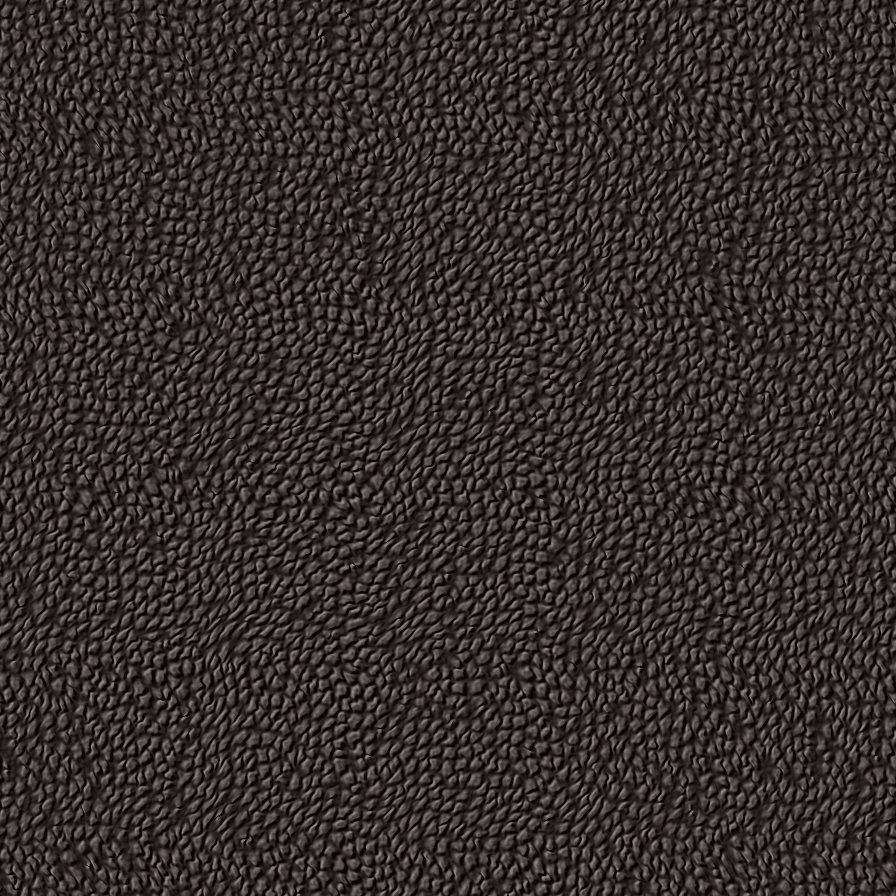
Write a WebGL 2 fragment shader that draws this texture.

```glsl
#version 300 es
precision highp float;
// Dark brown pebbled leather: stretched cellular grains with sunken creases, lit from the upper left.

#define GRAINS 67.0        // grains across the canvas
#define JITTER 0.78        // irregularity of grain centres
#define STRETCH 1.6        // mean length to width ratio of a grain
#define CREASE 0.58        // softness of the crease walls
#define PORE_SCALE 2.3     // fine wrinkles per grain
#define PORE_DEPTH 0.52    // height of the fine wrinkles
#define LIGHT_STEP 0.18    // reach of the relief shading, in grains
#define RELIEF 0.62        // strength of the relief shading
#define BODY 0.36          // brightness of grain tops over creases
#define AMBIENT 0.19       // brightness inside creases
#define SHADOW vec3(0.07, 0.04, 0.035)
#define HIGHLIGHT vec3(0.49, 0.45, 0.44)

uniform vec2 u_resolution;
out vec4 fragColor;

vec2 hash2(vec2 cell) {
    vec3 q = fract(cell.xyx * vec3(0.1031, 0.1030, 0.0973));
    q += dot(q, q.yzx + 33.33);
    return fract((q.xx + q.yz) * q.zy);
}

// Metric that shortens distances along the drifting grain direction
mat2 grainMetric(vec2 uv) {
    float angle = 1.3 + 0.35 * cos(6.5 * uv.x + 0.6 * sin(5.0 * uv.y))
                + 0.25 * cos(6.5 * (uv.y - 0.88))
                + 0.10 * sin(17.0 * uv.x + 11.0 * uv.y);
    float ratio = STRETCH + 0.2 * sin(9.0 * uv.x - 7.0 * uv.y + 1.0);
    float c = cos(angle), s = sin(angle), k = sqrt(ratio);
    return mat2(c / k, -s * k, s / k, c * k);
}

// Cellular noise: nearest and second nearest distance
vec2 cellular(vec2 p, mat2 metric) {
    vec2 cell = floor(p), local = p - cell;
    vec2 nearest = vec2(9.0);
    for (int j = -2; j <= 2; j++) {
        for (int i = -2; i <= 2; i++) {
            vec2 offset = vec2(i, j);
            vec2 centre = offset + 0.5 + JITTER * (hash2(cell + offset + 200.0) - 0.5);
            float d = length(metric * (centre - local));
            nearest = vec2(min(nearest.x, d), min(nearest.y, max(nearest.x, d)));
        }
    }
    return nearest;
}

// Surface height: rounded grains of equal rise, roughened by fine wrinkles
float leather(vec2 p, mat2 metric) {
    // Wavy outlines
    vec2 wavy = p + 0.07 * sin(p.yx * 5.3 + 2.0 * sin(p * 1.7))
                  + 0.04 * sin(p.yx * 9.1 + 2.0 * sin(p * 2.9 + 1.0));
    vec2 grain = cellular(wavy, metric);
    float dome = smoothstep(0.0, CREASE, (grain.y - grain.x) / (grain.y + grain.x));
    float pore = cellular(p * PORE_SCALE + 37.0, mat2(1.0)).x;
    return dome + PORE_DEPTH * (0.4 - pore) * (0.5 + 0.5 * dome);
}

void main() {
    vec2 uv = gl_FragCoord.xy / u_resolution.y;
    mat2 metric = grainMetric(uv);

    // Gentle bending keeps the rows from lining up
    vec2 p = uv * GRAINS;
    p += 0.35 * sin(p.yx * 0.43 + vec2(0.0, 2.0)) + 0.2 * sin(p.yx * 0.91 + vec2(4.0, 1.0));

    // Relief: compare the height with that of a point towards the light
    vec2 toLight = normalize(vec2(-0.8, 0.6));
    float height = leather(p, metric);
    float slope = height - leather(p + toLight * LIGHT_STEP, metric);

    float tone = AMBIENT + BODY * height + RELIEF * slope;
    fragColor = vec4(mix(SHADOW, HIGHLIGHT, clamp(tone, -0.06, 1.15)), 1.0);
}
```
